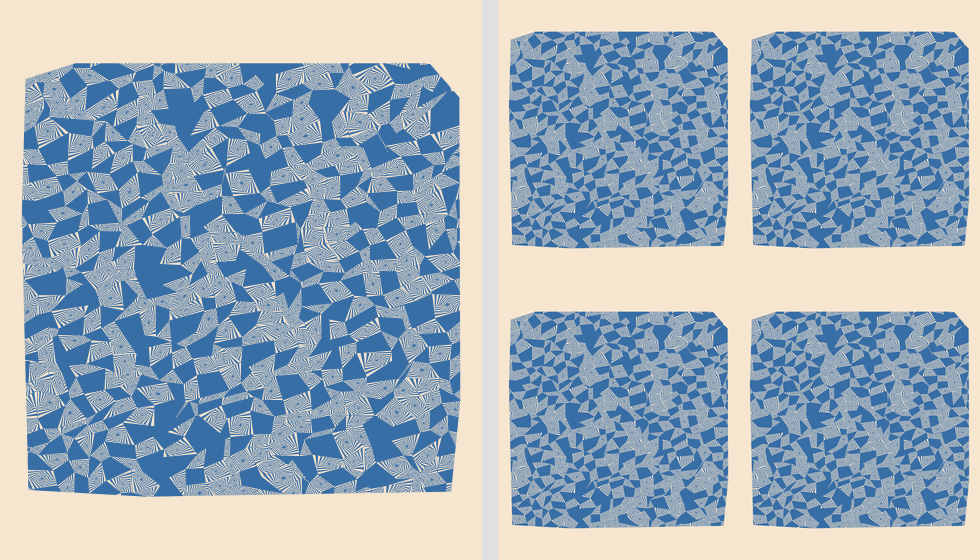
Left: one tile. Right: repeated 2 by 2.
Reproduce this pattern procedurally as a Shadertoy shader.

```glsl
// A blue many-sided panel on cream, strewn with angular shards of a jittered lattice.
// Each shard nests quads whose corners slide along the sides, giving whirled stripes.
// The plain cream margin runs across all four borders, so the tile repeats seamlessly.

#define LATTICE vec2(30.0, 38.0) // cells per unit of canvas height
#define TILT 0.3                 // lattice rotation in radians
#define JITTER 0.46              // random shift of each corner, in cells
#define WARP 0.8                 // slow drift that varies the shard sizes
#define WARP_FREQ 0.31
#define FILL_ODD 0.93            // share of striped cells, by checker colour
#define FILL_EVEN 0.26
#define GAP 0.018                // shrink of each shard towards its centre
#define LEVELS 26                // nested quads per shard
#define CREAM vec3(0.97, 0.90, 0.81)
#define BLUE vec3(0.22, 0.43, 0.65)

const vec2 CANVAS = vec2(55.0, 64.0) / 64.0;

// Panel outline, counter-clockwise, as fractions of the canvas
const vec2 PANEL[9] = vec2[9](
    vec2(0.045, 0.609), vec2(0.059, 0.125), vec2(0.303, 0.113),
    vec2(0.936, 0.122), vec2(0.955, 0.284), vec2(0.953, 0.826),
    vec2(0.891, 0.887), vec2(0.156, 0.887), vec2(0.053, 0.859));

float cross2(vec2 a, vec2 b) { return a.x * b.y - a.y * b.x; }

// Distance to the line a-b, positive on its left
float side(vec2 p, vec2 a, vec2 b) {
    return cross2(b - a, p - a) / max(length(b - a), 1e-6);
}

vec2 hash(ivec2 cell, int seed) {
    uvec2 v = uvec2(cell + 512 + seed * 1024);
    for (int i = 0; i < 2; i++) {
        v = v * 1664525u + 12345u;
        v.x += v.y * 1664525u;
        v.y += v.x * 1664525u;
        v ^= v >> 16u;
    }
    return vec2(v & 0xffffu) / 65536.0;
}

// Two gradient noises from one set of gradients
vec2 gradientNoise(vec2 x) {
    vec2 base = floor(x), f = x - base, sum = vec2(0.0);
    vec2 w = f * f * f * (f * (f * 6.0 - 15.0) + 10.0);
    for (int i = 0; i < 4; i++) {
        vec2 corner = vec2(i & 1, i >> 1), d = f - corner;
        float angle = 6.2832 * hash(ivec2(base + corner), 1).x;
        vec2 g = vec2(cos(angle), sin(angle));
        vec2 weight = mix(1.0 - w, w, corner);
        sum += weight.x * weight.y * vec2(dot(g, d), cross2(g, d));
    }
    return sum;
}

// Canvas position of a displaced lattice corner
vec2 latticeCorner(ivec2 id, mat2 turn) {
    vec2 q = vec2(id) + JITTER * (2.0 * hash(id, 2) - 1.0);
    q += WARP * gradientNoise(vec2(id) * WARP_FREQ);
    return (q / LATTICE) * turn;
}

float quadCoverage(vec2 p, vec2 v[4], float pixel) {
    float d = 1e3;
    for (int k = 0; k < 4; k++) d = min(d, side(p, v[k], v[(k + 1) & 3]));
    return clamp(0.5 + d / pixel, 0.0, 1.0);
}

// Amount of cream that one shard lays on p
float shard(vec2 p, ivec2 id, mat2 turn, float pixel) {
    vec2 v[4];
    for (int k = 0; k < 4; k++)
        v[k] = latticeCorner(id + ivec2(k == 1 || k == 2, k > 1), turn);

    // A dented quad is cut down to a slender triangle
    for (int k = 0; k < 4; k++) {
        int next = (k + 1) & 3, after = (k + 2) & 3;
        if (cross2(v[next] - v[k], v[after] - v[next]) <= 0.0)
            v[after] = mix(v[after], v[(k + 3) & 3], 0.95);
    }
    vec2 centre = 0.25 * (v[0] + v[1] + v[2] + v[3]);
    for (int k = 0; k < 4; k++) v[k] = mix(v[k], centre, GAP);

    // Nested quads alternately add and remove cream
    vec2 rnd = hash(id, 3);
    float slide = mix(0.075, 0.115, rnd.x), tone = 0.0, ink = 1.0;
    if (rnd.y > 0.5) slide = 1.0 - slide;
    for (int n = 0; n < LEVELS; n++) {
        float cover = quadCoverage(p, v, pixel);
        if (cover <= 0.0) break;
        tone += ink * cover;
        ink = -ink;
        vec2 first = v[0];
        for (int k = 0; k < 3; k++) v[k] = mix(v[k], v[k + 1], slide);
        v[3] = mix(v[3], first, slide);
    }
    return clamp(tone, 0.0, 1.0);
}

void mainImage(out vec4 fragColor, in vec2 fragCoord) {
    vec2 p = fragCoord / iResolution.xy * CANVAS;
    float pixel = 1.0 / iResolution.y, panel = 1e3, cream = 0.0;
    for (int k = 0; k < 9; k++)
        panel = min(panel, side(p, PANEL[k] * CANVAS, PANEL[(k + 1) % 9] * CANVAS));

    if (panel > -pixel) {
        mat2 turn = mat2(cos(TILT), -sin(TILT), sin(TILT), cos(TILT));
        ivec2 home = ivec2(floor(LATTICE * (turn * p)));
        for (int j = -2; j <= 2; j++)
        for (int i = -2; i <= 2; i++) {
            ivec2 id = home + ivec2(i, j);
            float fill = ((id.x + id.y) & 1) == 1 ? FILL_ODD : FILL_EVEN;
            if (hash(id, 4).x < fill) cream = max(cream, shard(p, id, turn, pixel));
        }
    }
    float inPanel = clamp(0.5 + panel / pixel, 0.0, 1.0);
    fragColor = vec4(mix(CREAM, mix(BLUE, CREAM, cream), inPanel), 1.0);
}
```
